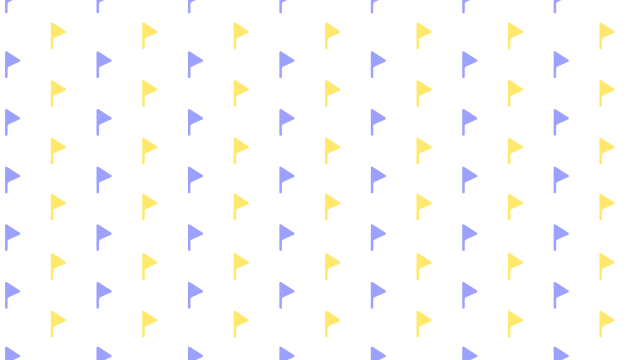
Reproduce this pattern procedurally as a Shadertoy shader.

```glsl
// Small rounded pennants in alternating lilac and yellow columns on white.
// Columns and rows come from floor and round; odd columns drop half a row.
// Each flag is a rounded triangle blended into a pole by distance functions.

#define CANVAS_HEIGHT 432.0
#define COLUMN_STEP (768.0 / 14.0)
#define ROW_STEP 69.2
#define LEFT_MARGIN 6.1
#define FLAG_HEIGHT 32.0
#define ROUNDING 1.5
#define FILLET 2.0
#define EDGE_ROW_SHIFT 8.4
#define MID_ROW_SHIFT -2.0
#define LILAC vec3(0.61, 0.63, 1.0)
#define YELLOW vec3(1.0, 0.91, 0.42)

float segmentDistance(vec2 p, vec2 a, vec2 b) {
    vec2 ab = b - a;
    return length(p - a - ab * clamp(dot(p - a, ab) / dot(ab, ab), 0.0, 1.0));
}

float cross2(vec2 a, vec2 b) {
    return a.x * b.y - a.y * b.x;
}

// Signed distance; corners run clockwise as seen with y pointing down
float triangleDistance(vec2 p, vec2 a, vec2 b, vec2 c) {
    float edge = min(segmentDistance(p, a, b),
                 min(segmentDistance(p, b, c), segmentDistance(p, c, a)));
    float inside = min(cross2(b - a, p - a),
                   min(cross2(c - b, p - b), cross2(a - c, p - c)));
    return inside > 0.0 ? -edge : edge;
}

float smoothMin(float a, float b, float k) {
    float h = max(k - abs(a - b), 0.0) / k;
    return min(a, b) - 0.25 * h * h * k;
}

// Flag with its top left corner at the origin, y pointing down
float flagDistance(vec2 p) {
    float cloth = triangleDistance(p, vec2(ROUNDING), vec2(16.6, 11.2),
                                   vec2(ROUNDING, 18.0)) - ROUNDING;
    float pole = segmentDistance(p, vec2(ROUNDING, 8.0),
                                 vec2(ROUNDING, FLAG_HEIGHT - ROUNDING)) - ROUNDING;
    // The blend fills the inner corner; the cut keeps the pole side straight
    return max(smoothMin(cloth, pole, FILLET), -p.x);
}

void mainImage(out vec4 fragColor, in vec2 fragCoord) {
    float pixel = CANVAS_HEIGHT / iResolution.y;
    vec2 p = vec2(fragCoord.x, iResolution.y - fragCoord.y) * pixel;

    // Column and row of the cell, rows counted from the canvas centre
    float column = floor(p.x / COLUMN_STEP);
    float odd = mod(column, 2.0);
    float y = p.y - 0.5 * CANVAS_HEIGHT;
    float row = round(y / ROW_STEP - 0.5 * odd) + 0.5 * odd;

    // Uneven spacing: outermost lilac rows and one middle yellow row
    float shift = abs(row) > 2.75 ? sign(row) * EDGE_ROW_SHIFT : 0.0;
    if (row == 0.5) shift = MID_ROW_SHIFT;

    vec2 local = vec2(p.x - column * COLUMN_STEP - LEFT_MARGIN,
                      y - row * ROW_STEP - shift + 0.5 * FLAG_HEIGHT);
    float coverage = clamp(0.5 - flagDistance(local) / pixel, 0.0, 1.0);
    vec3 flagColor = mix(LILAC, YELLOW, odd);
    fragColor = vec4(mix(vec3(1.0), flagColor, coverage), 1.0);
}
```
